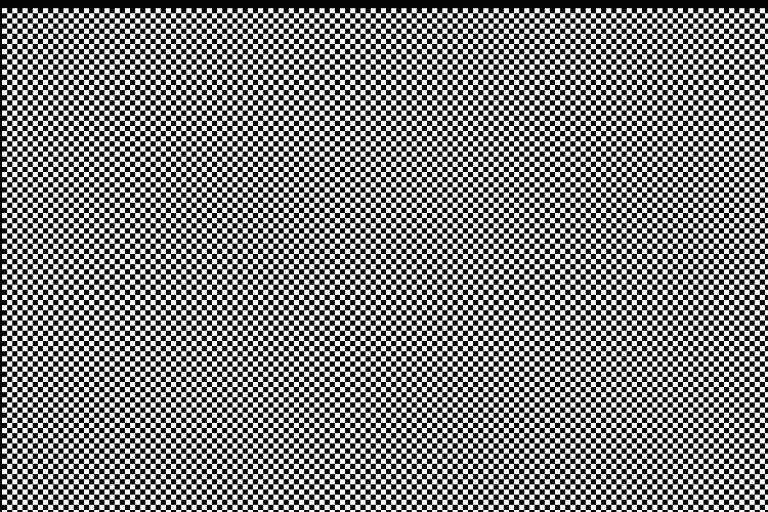
Write a Shadertoy shader that draws this pattern.

```glsl
// Integral of a square wave that is +1 on even cells and -1 on odd cells
vec2 squareWaveIntegral(vec2 x) {
    return 1.0 - abs(mod(x, 2.0) - 1.0);
}

// Exact area of white checks inside a box, with nothing before the start edges
float checkerCoverage(vec2 center, vec2 boxSize) {
    vec2 low = max(center - 0.5 * boxSize, 0.0);
    vec2 high = max(center + 0.5 * boxSize, 0.0);
    vec2 inside = (high - low) / boxSize;
    vec2 wave = (squareWaveIntegral(high) - squareWaveIntegral(low)) / boxSize;
    return 0.5 * (inside.x * inside.y + wave.x * wave.y);
}

void mainImage(out vec4 fragColor, in vec2 fragCoord) {
    const vec2 cellCount = vec2(150.0, 100.0);
    const vec2 borderCells = vec2(0.4, 1.6); // left and top margins
    const vec3 black = vec3(0.02);
    const vec3 white = vec3(0.98);

    // Cell coordinates measured from the top left
    vec2 uv = fragCoord / iResolution.xy;
    vec2 cell = vec2(uv.x, 1.0 - uv.y) * cellCount - borderCells;
    vec2 pixelSize = cellCount / iResolution.xy;

    // Smoothed two-tone checks over the dark margin
    float coverage = checkerCoverage(cell, pixelSize);
    fragColor = vec4(mix(black, white, coverage), 1.0);
}
```
